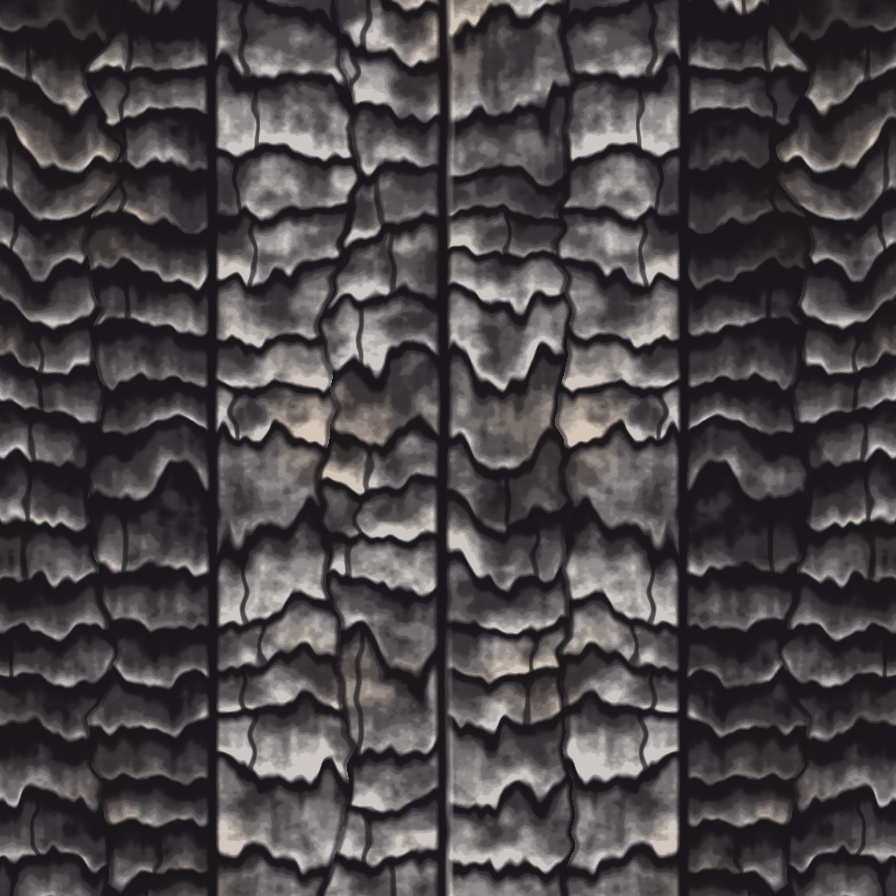
Write a three.js fragment shader that draws this texture.

```glsl
// Charred timber: four upright planks split into jagged, ash-edged scales.
varying vec2 vUv;

const vec3 CHAR_BLACK = vec3(0.10, 0.09, 0.11);
const vec3 ASH_WHITE = vec3(0.80, 0.78, 0.765);
const vec3 WARM_TINT = vec3(1.04, 0.99, 0.94);
const float OUTER_SEAM = 0.263; // distance of the outer seams from the middle
const float MIDDLE_SEAM = 0.495;

float hash(vec2 p) {
  vec3 q = fract(p.xyx * 0.1031);
  q += dot(q, q.yzx + 33.33);
  return fract((q.x + q.y) * q.z);
}

float noise(vec2 p) {
  vec2 i = floor(p);
  vec2 f = fract(p);
  f = f * f * (3.0 - 2.0 * f);
  float low = mix(hash(i), hash(i + vec2(1.0, 0.0)), f.x);
  float high = mix(hash(i + vec2(0.0, 1.0)), hash(i + 1.0), f.x);
  return mix(low, high, f.y);
}

float fbm(vec2 p) {
  float sum = 0.0;
  float gain = 0.53;
  for (int i = 0; i < 4; i++) {
    sum += gain * noise(p);
    p = p * 2.03 + 17.3;
    gain *= 0.5;
  }
  return sum;
}

// 0 on a line of the given half width, rising to 1 beside it
float gap(float dist, float halfWidth) {
  return smoothstep(halfWidth * 0.4, halfWidth * 1.6, abs(dist));
}

// Wandering x position of the crack between two columns
float crackPath(float y, float base, float seed) {
  float drift = noise(vec2(y * 11.0, seed)) - 0.5;
  float jag = noise(vec2(y * 55.0, seed + 9.0)) - 0.5;
  return base + 0.055 * drift + 0.012 * jag;
}

// Brightness of one column of scales: pale lower lip, dark upper edge
float scales(vec2 p, float centre, float seed, float rows, float burn) {
  vec2 s = p + seed * vec2(3.7, 5.3);
  float sway = noise(vec2(seed * 7.1, p.y * 6.0)) - 0.5;
  float wave = fbm(s * vec2(15.0, 5.0)) - 0.5;
  float jag = noise(s * vec2(65.0, 24.0)) - 0.5;
  float y = p.y * rows + 1.1 * sway + 1.5 * wave + 0.22 * jag + seed * 0.37;
  float f = fract(y);
  float pick = hash(vec2(floor(y), seed * 13.0 + 2.0));

  // Mottled ash and upright fibres
  float patches = smoothstep(0.28, 0.72, fbm(s * vec2(24.0, 30.0)));
  float fibre = noise(s * vec2(150.0, 34.0));
  float grain = fbm(s * vec2(70.0, 85.0));
  float body = mix(0.12 + 0.38 * patches, 0.02 + 0.20 * patches, burn);
  body *= 0.65 + 0.6 * pick;
  float fade = mix(3.6, 5.6, burn) * (0.65 + 0.8 * fibre);
  float lip = exp(-fade * max(f - 0.1, 0.0)) * (0.42 + 0.55 * grain);
  lip *= 0.65 + 0.5 * patches;
  float tone = body * (0.7 + 0.6 * grain) + lip;

  // Cracks below, above and partly through the scale
  float crack = smoothstep(0.02, 0.15, f);
  float shade = 1.0 - smoothstep(mix(0.72, 0.5, burn), 0.98, f + 0.15 * (grain - 0.5));
  float splitX = centre + 0.09 * (pick - 0.5) + 0.012 * (noise(s * 50.0) - 0.5);
  float split = mix(1.0, gap(p.x - splitX, 0.003), step(0.5, pick) * 0.75);
  return tone * crack * shade * split;
}

// Gathers tones into soft-edged flat patches
float flatten(float tone, float levels) {
  float t = tone * levels;
  return (floor(t) + smoothstep(0.2, 0.8, fract(t))) / levels;
}

void main() {
  // Planks mirror about the middle; the innermost columns differ by side
  float side = step(MIDDLE_SEAM, vUv.x);
  vec2 p = vec2(abs(vUv.x - 0.5), vUv.y);
  float outer = step(OUTER_SEAM, p.x);
  float innerPath = crackPath(p.y, 0.125, 3.0 + side * 4.0);
  float outerPath = crackPath(p.y, 0.385, 21.0);
  float path = mix(innerPath, outerPath, outer);
  float far = step(path, p.x);
  float centre = mix(0.065, 0.195, far) + outer * 0.257;
  float seed = 1.0 + far * 2.0 + outer * 4.0 + side * (1.0 - far) * (1.0 - outer);

  float tone = scales(p, centre, seed, mix(14.5, 16.0, outer), outer);

  // Upright cracks between columns
  float open = mix(0.5, 1.0, noise(vec2(p.y * 16.0, seed)));
  tone *= mix(1.0, gap(p.x - path, 0.005), open);

  // Broad soot stains
  float soot = fbm(vec2(p.x * 7.0 + side * (1.0 - far) * 4.0, p.y * 9.0) + 31.0);
  tone *= mix(0.35, 1.0, smoothstep(0.27, 0.46, soot));

  // Plank seams, with a worn pale edge beside the middle one
  float bend = 0.004 * (noise(vec2(vUv.y * 9.0, 5.0)) - 0.5);
  float middle = vUv.x - MIDDLE_SEAM - bend;
  tone *= gap(p.x - OUTER_SEAM - 0.5 * bend, 0.006) * gap(middle, 0.007);
  float worn = smoothstep(0.18, 0.34, abs(vUv.y - 0.52)) * noise(vUv * vec2(90.0, 28.0));
  tone += 0.5 * worn * (1.0 - gap(middle - 0.007, 0.004));

  tone = clamp(tone * 1.08, 0.0, 1.0);
  tone = mix(tone, flatten(tone, 6.0), 0.6);
  vec3 color = mix(CHAR_BLACK, ASH_WHITE, tone);
  color *= mix(vec3(1.0), WARM_TINT, smoothstep(0.45, 0.7, fbm(p * 8.0 + 60.0)));
  gl_FragColor = vec4(color, 1.0);
}
```
